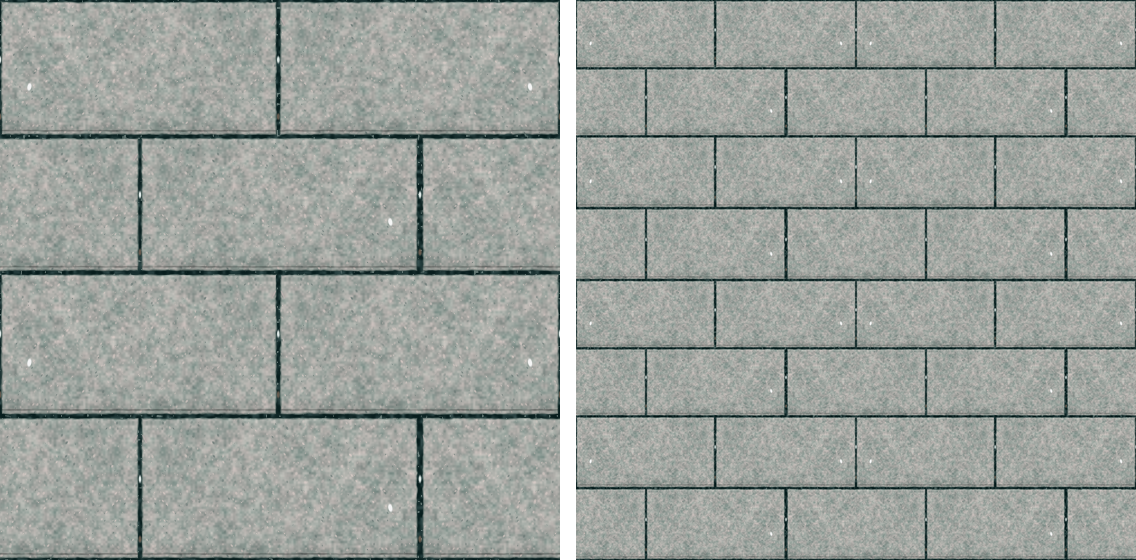
Left, the tile; right, the same tile 2 across and 2 down.
Give the GLSL for this texture, as a WebGL 2 fragment shader.

```glsl
#version 300 es
precision highp float;
// Grey concrete pavers in running bond: four courses of two, with dark narrow joints.
// Every paver shares one grainy, flecked face, mirrored on alternate pavers; joints
// wobble with wrapping noise, so the sheet tiles in both directions.

uniform vec2 u_resolution;
out vec4 fragColor;

vec3 hash(vec2 p) {
  vec3 q = fract(p.xyx * vec3(0.1031, 0.1030, 0.0973));
  q += dot(q, q.yxz + 33.33);
  return fract((q.xxy + q.yzz) * q.zyx);
}

// Value noise that wraps after a whole number of cells
float noise(vec2 p, float period) {
  vec2 i = floor(p), f = fract(p);
  f = f * f * (3.0 - 2.0 * f);
  vec2 a = mod(i, period), b = mod(i + 1.0, period);
  return mix(mix(hash(a).x, hash(vec2(b.x, a.y)).x, f.x),
             mix(hash(vec2(a.x, b.y)).x, hash(b).x, f.x), f.y);
}

float segment(vec2 p, vec2 a, vec2 b) {
  vec2 d = b - a;
  return length(p - a - d * clamp(dot(p - a, d) / dot(d, d), 0.0, 1.0));
}

// Soft-edged coverage of a shape from its signed distance
float cover(float d) {
  float soft = max(0.0008, 0.75 / u_resolution.y);
  return 1.0 - smoothstep(-soft, soft, d);
}

// Mottled concrete with pale, pinkish and dark flecks; p in canvas units
vec3 concrete(vec2 p) {
  float tone = 0.5 + 0.18 * (noise(p * 14.0 + 5.0, 512.0) - 0.5)
             + 0.40 * (noise(p * 48.0, 512.0) - 0.5)
             + 0.70 * (noise(p * 125.0 + 17.0, 512.0) - 0.5)
             + 0.65 * (noise(p * 250.0 + 41.0, 512.0) - 0.5);
  vec3 color = mix(vec3(0.53, 0.575, 0.555), vec3(0.745, 0.735, 0.715), tone);
  float tint = noise(p * 95.0 + 73.0, 512.0) - 0.5;
  color += tint * vec3(0.035, -0.015, -0.005);

  for (int layer = 0; layer < 3; layer++) {
    float cells = 36.0 + 27.0 * float(layer);
    vec2 g = p * cells + 9.0 * float(layer);
    vec3 h = hash(floor(g) + 31.0 * float(layer));
    vec3 k = hash(floor(g) + 113.0);
    vec2 off = (fract(g) - 0.2 - 0.6 * h.xy) / cells;
    off.x += off.y * (k.x - 0.5);
    float radius = mix(0.0007, 0.0021, k.y * k.y);
    float fleck = cover(length(off * vec2(1.0, 0.8)) - radius);
    vec3 fleckColor = k.z < 0.3 ? vec3(0.40, 0.46, 0.45) : vec3(0.86, 0.80, 0.78);
    color = mix(color, fleckColor, fleck * step(0.55, h.z) * (0.3 + 0.5 * k.x));
  }
  return color;
}

void main() {
  vec2 uv = gl_FragCoord.xy / u_resolution;

  // Courses of slightly unequal height, alternate ones shifted by half a paver
  float y = 4.0 * (uv.y - 0.0065 * (1.0 - cos(6.28318 * uv.y)));
  bool shifted = mod(floor(y), 2.0) < 0.5;
  vec2 grid = vec2(uv.x * 2.0 + (shifted ? 0.5 : 0.006 * sin(3.14159 * uv.x)), y);
  vec2 local = fract(grid);
  bool mirrored = mod(floor(grid.x), 2.0) < 0.5;
  vec2 face = vec2(mirrored ? 1.0 - local.x : local.x, local.y) * vec2(0.5, 0.25);

  // Joint widths differ from seam to seam and waver along their length
  float seam = mod(floor(grid.x + 0.5), 2.0);
  float halfWidth = shifted ? mix(0.0050, 0.0030, seam) : mix(0.0025, 0.0034, seam);
  float waver = noise(uv * 64.0, 64.0) - 0.5 + 0.7 * (noise(uv * 180.0, 180.0) - 0.5);
  vec2 edge = min(local, 1.0 - local) * vec2(0.5, 0.25);
  vec2 gap = edge - vec2(halfWidth, 0.0034) - 0.0017 * waver;
  float d = min(gap.x, gap.y);

  vec3 color = concrete(face);

  // Worn arris: dull lower ledge line, pale upper rim and dark shoulders
  float grit = noise(uv * 110.0, 110.0);
  float ledge = 1.0 - smoothstep(0.0005, 0.0026, abs(face.y - 0.0108 - 0.001 * waver));
  color *= 1.0 - ledge * (0.10 + 0.22 * grit);
  color *= 1.0 - 0.07 * (1.0 - smoothstep(0.008, 0.035, face.y));
  float rim = smoothstep(0.012, 0.006, 0.25 - face.y);
  color += 0.05 * rim * grit;
  color *= mix(vec3(0.52, 0.62, 0.61), vec3(1.0), smoothstep(0.0, 0.0042, d + 0.0012 * grit));

  // Pale chipped strokes either side of the upright joints
  vec2 corner = vec2(edge.x, 0.25 - face.y);
  float chip = cover(segment(corner, vec2(0.005, 0.033), vec2(0.011, 0.045)) - 0.0010);
  color = mix(color, vec3(0.80, 0.72, 0.72), 0.65 * chip);

  // One white pebble on each paver except the one crossing the side edge
  vec2 pebble = face - vec2(0.447, 0.092);
  pebble.x += 0.15 * pebble.y;
  float white = cover(length(pebble * vec2(1.0, 0.55)) - 0.0037);
  color = mix(color, vec3(0.96), shifted && mirrored ? 0.0 : white);

  // Dark joint filling with scattered light grit
  float dirt = noise(uv * 150.0 + 7.0, 150.0);
  vec3 joint = mix(vec3(0.025, 0.11, 0.11), vec3(0.20, 0.30, 0.30), dirt * dirt);
  float crumbs = smoothstep(0.80, 0.95, noise(uv * 210.0, 210.0));
  joint = mix(joint, vec3(0.55, 0.62, 0.60), 0.65 * crumbs);
  float stone = cover(length(vec2(edge.x, (face.y - 0.142) * 0.4)) - 0.0024);
  float rust = cover(length(vec2(edge.x, (face.y - 0.037) * 0.5)) - 0.0028);
  joint = mix(joint, vec3(0.88, 0.92, 0.91), stone);
  joint = mix(joint, vec3(0.48, 0.40, 0.34), 0.8 * rust);
  color = mix(color, joint, cover(d));

  fragColor = vec4(clamp(color, 0.0, 1.0), 1.0);
}
```
